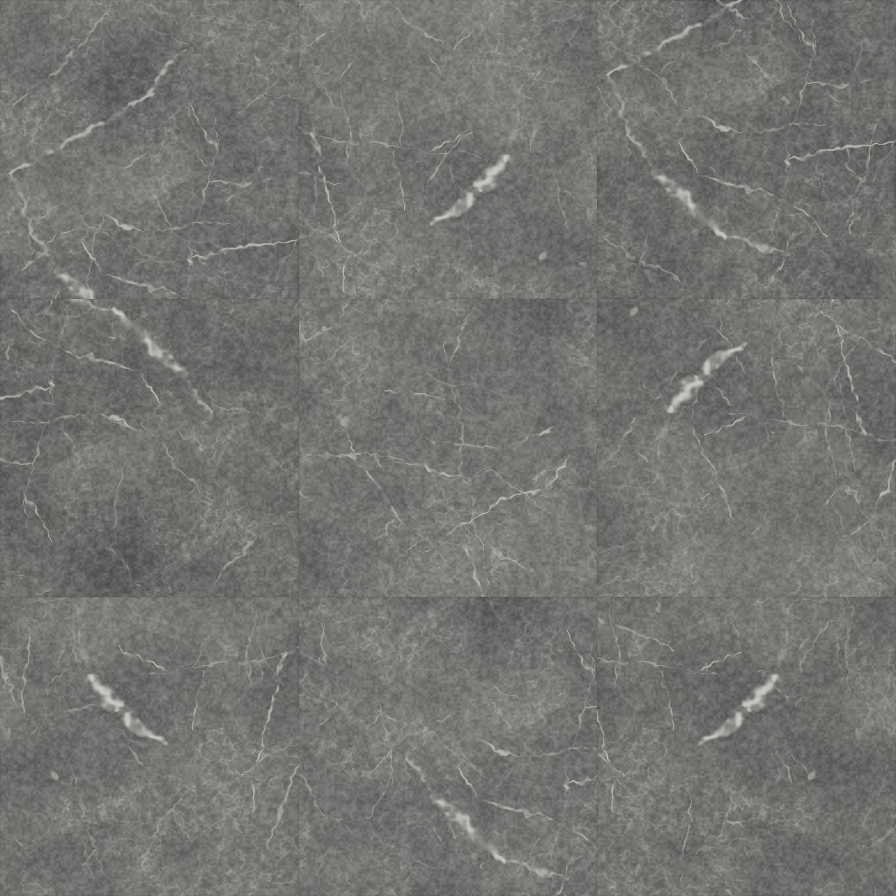
A three.js fragment shader for this texture:

```glsl
varying vec2 vUv;
const float TILES = 3.0;
const vec3 DARK_STONE = vec3(0.355, 0.365, 0.365);
const vec3 LIGHT_STONE = vec3(0.54, 0.54, 0.515);
const vec3 VEIN_COLOR = vec3(0.78, 0.78, 0.76);
const float CLOUD_CONTRAST = 1.5;
const float GRAIN = 0.075;
const float CRACKLE = 0.075;
const float TILE_TONE = 0.03;
const float HAIR_WIDTH = 0.0068;
const float BOLD_WIDTH = 0.025;
const float SEAM_WIDTH = 0.006;
const float SEAM_SHADE = 0.03;
const int STRAY_HAIRS = 40;

float hash(vec2 p) {
  vec3 q = fract(vec3(p.xyx) * 0.1031);
  q += dot(q, q.yzx + 33.33);
  return fract((q.x + q.y) * q.z);
}
float noise(vec2 p) {
  vec2 i = floor(p), f = fract(p);
  f = f * f * (3.0 - 2.0 * f);
  return mix(mix(hash(i), hash(i + vec2(1.0, 0.0)), f.x),
             mix(hash(i + vec2(0.0, 1.0)), hash(i + 1.0), f.x), f.y);
}
float fbm(vec2 p) {
  float sum = 0.0, amp = 0.5;
  for (int i = 0; i < 5; i++) {
    sum += amp * noise(p);
    p = mat2(1.6, 1.2, -1.2, 1.6) * p + 5.7;
    amp *= 0.5;
  }
  return sum / 0.97;
}
vec2 jitter(vec2 p, float scale) {
  return vec2(noise(p * scale), noise(p * scale + 40.0)) - 0.5;
}
// Soft line from a to b, tapering towards both ends
float streak(vec2 p, vec2 a, vec2 b, float width) {
  vec2 ab = b - a;
  float h = clamp(dot(p - a, ab) / dot(ab, ab), 0.0, 1.0);
  float w = width * (0.55 + 1.8 * h * (1.0 - h));
  return 1.0 - smoothstep(0.1 * w, w, length(p - a - ab * h));
}
// Crossing hairlines shared by all slabs
float network(vec2 p) {
  float w = HAIR_WIDTH;
  float v = streak(p, vec2(0.03, 0.49), vec2(0.25, 0.48), w);
  v = max(v, streak(p, vec2(0.25, 0.48), vec2(0.57, 0.40), w * 1.2));
  v = max(v, streak(p, vec2(0.42, 0.15), vec2(0.60, 0.29), w));
  v = max(v, streak(p, vec2(0.60, 0.29), vec2(0.84, 0.37), w * 1.2));
  v = max(v, streak(p, vec2(0.84, 0.37), vec2(0.91, 0.47), w));
  v = max(v, 0.7 * streak(p, vec2(0.43, 0.52), vec2(0.72, 0.51), w));
  v = max(v, streak(p, vec2(0.72, 0.51), vec2(0.85, 0.57), w * 1.2));
  v = max(v, 0.8 * streak(p, vec2(0.16, 0.53), vec2(0.35, 0.22), w));
  v = max(v, 0.8 * streak(p, vec2(0.28, 0.70), vec2(0.52, 0.66), w));
  v = max(v, streak(p, vec2(0.49, 0.76), vec2(0.56, 0.92), w));
  v = max(v, streak(p, vec2(0.53, 0.17), vec2(0.64, 0.0), w));
  return max(v, 0.6 * streak(p, vec2(0.48, 0.86), vec2(0.64, 0.0), w * 0.9));
}
float strayHairs(vec2 p, float seed) {
  float v = 0.0;
  for (int i = 0; i < STRAY_HAIRS; i++) {
    vec2 key = vec2(float(i) * 3.7 + 1.0, seed * 11.3 + 2.0);
    vec2 start = vec2(hash(key), hash(key + 31.0));
    float angle = 0.5 + 2.4 * hash(key + 57.0);
    float reach = mix(0.03, 0.38, pow(hash(key + 83.0), 2.5));
    vec2 end = start + reach * vec2(cos(angle), sin(angle));
    v = max(v, streak(p, start, end, HAIR_WIDTH) * mix(0.25, 0.9, hash(key + 97.0)));
  }
  return v;
}
float longVein(vec2 p, float arm) {
  float w = BOLD_WIDTH;
  float v = streak(p, vec2(0.50, 1.00), vec2(0.05, 0.75), w * 0.6) * 0.75;
  v = max(v, 0.7 * streak(p, vec2(0.64, 1.15), vec2(0.48, 0.99), w * 0.6));
  v = max(v, 0.5 * streak(p, vec2(0.0, 0.92), vec2(0.39, 1.31), w * 0.4));
  v = arm * max(v, 0.5 * streak(p, vec2(0.05, 0.75), vec2(0.13, 0.52), w * 0.5));
  v = max(v, 0.6 * streak(p, vec2(0.12, 0.54), vec2(0.22, 0.41), w * 0.6));
  v = max(v, streak(p, vec2(0.19, 0.44), vec2(0.43, 0.21), w));
  return max(v, 0.6 * streak(p, vec2(0.40, 0.23), vec2(0.65, 0.14), w * 0.5));
}
float shortVein(vec2 p) {
  float v = streak(p, vec2(0.45, 0.25), vec2(0.62, 0.36), BOLD_WIDTH * 0.9);
  v = max(v, streak(p, vec2(0.59, 0.34), vec2(0.71, 0.49), BOLD_WIDTH * 1.2));
  return max(v, 0.4 * streak(p, vec2(0.70, 0.47), vec2(0.76, 0.64), BOLD_WIDTH * 0.5));
}
void main() {
  vec2 cell = min(floor(vUv * TILES), TILES - 1.0);
  vec2 t = vUv * TILES - cell;
  float id = cell.x + TILES * cell.y;
  // Slab cut: kind 0 hairlines only, 1 short vein, 2 long vein
  float kind = 2.0, arm = step(5.5, id);
  vec2 flip = vec2(1.0), shift = vec2(0.0);
  if (id < 0.5) { kind = 1.0; flip.x = -1.0; shift.y = 0.26; }
  else if (id < 1.5) shift = vec2(0.26, -0.09);
  else if (id < 2.5) { kind = 1.0; shift = vec2(-0.10, 0.26); }
  else if (id < 3.5) { flip = vec2(-1.0); shift = vec2(-0.19, 0.17); }
  else if (id < 4.5) kind = 0.0;
  else if (id < 5.5) { kind = 1.0; flip = vec2(-1.0); shift = vec2(-0.06, 0.10); }
  else if (id < 6.5) shift.y = -0.33;
  else if (id < 7.5) kind = 1.0;
  vec2 slab = 0.5 + flip * (t - 0.5 - shift);
  vec2 g = slab + 7.3 * kind + 20.0;
  vec2 p = slab + 0.04 * jitter(g, 7.0) + 0.02 * jitter(g, 24.0) + 0.013 * jitter(g, 62.0);
  // Cloudy stone with fine grain and pale crackle
  float patches = fbm(g * 6.0 + 31.0);
  float tone = 0.5 + CLOUD_CONTRAST * (0.65 * fbm(g * vec2(2.4, 3.0)) + 0.35 * patches - 0.5);
  float grain = noise(g * 55.0) + 1.3 * noise(g * 130.0) - 1.15;
  float ridge = 1.0 - abs(2.0 * fbm(g * vec2(15.0, 19.0) + 60.0) - 1.0);
  float crackle = smoothstep(0.9, 1.0, ridge) * smoothstep(0.4, 0.65, patches);
  vec3 color = mix(DARK_STONE, LIGHT_STONE, tone) + GRAIN * grain;
  color += CRACKLE * crackle + TILE_TONE * (hash(cell + 4.0) - 0.5) - 0.01;
  // Broken hairlines and pale spots
  vec2 net = p, spot = vec2(0.14, 0.575);
  if (kind > 1.5) { net = vec2(1.2 - p.x, p.y - 0.05); spot = vec2(0.50, 0.37); }
  else if (kind > 0.5) { net = p.yx + vec2(0.0, 0.35); spot = vec2(0.83, 0.15); }
  float hairs = max(network(net), 0.8 * strayHairs(p + shift * flip, id));
  hairs *= mix(0.12, 0.8, smoothstep(0.25, 0.7, 0.5 * noise(g * 18.0) + 0.5 * noise(g * 60.0)));
  hairs = max(hairs, 0.5 * (1.0 - smoothstep(0.008, 0.018, length(p - spot))));
  // Feathered bold veins
  float bold = kind > 1.5 ? longVein(p, arm) : (kind > 0.5 ? shortVein(p) : 0.0);
  bold *= mix(0.2, 1.0, smoothstep(0.15, 0.75, noise(g * 48.0 + 5.0)));
  color = mix(color, VEIN_COLOR, max(hairs, bold));
  // Tile joints
  vec2 edge = min(t, 1.0 - t);
  color -= SEAM_SHADE * (1.0 - smoothstep(0.0, SEAM_WIDTH, min(edge.x, edge.y)));
  gl_FragColor = vec4(color, 1.0);
}
```
